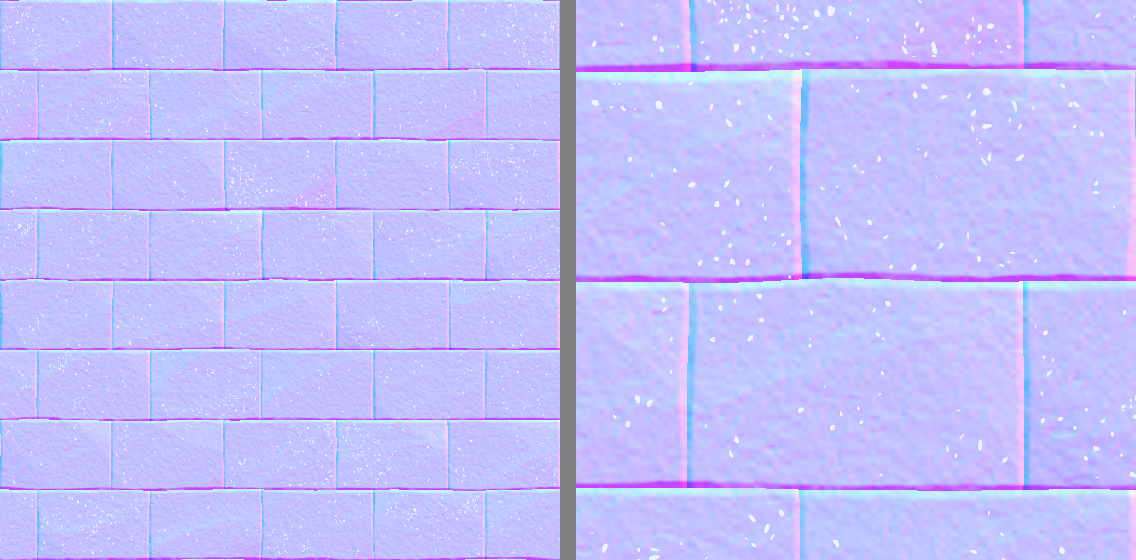
Left, the full canvas; right, a detail of the centre.
Give the GLSL for this texture map, as a Shadertoy shader.

```glsl
// Tangent-space normal map of a chiselled brick wall, five bricks by eight courses.

const vec2 BRICKS = vec2(5.0, 8.0);
const vec2 BRICK_SIZE = 1.0 / BRICKS;
const float COURSE_SHIFT = 1.0 / 3.0;
const float HALF_JOINT = 0.0015;
const vec2 BASE_TILT = vec2(0.11, 0.06);
const vec3 SPECK_COLOR = vec3(0.95, 0.98, 1.0);

float hash(vec2 p) {
    vec3 q = fract(p.xyx * 0.1031);
    q += dot(q, q.yzx + 33.33);
    return fract((q.x + q.y) * q.z);
}

// Value noise that wraps after one unit of canvas.
float noise(vec2 uv, float cells) {
    vec2 p = uv * cells;
    vec2 i = floor(p), f = fract(p);
    f = f * f * (3.0 - 2.0 * f);
    vec2 a = mod(i, cells), b = mod(i + 1.0, cells);
    return mix(mix(hash(a), hash(vec2(b.x, a.y)), f.x),
               mix(hash(vec2(a.x, b.y)), hash(b), f.x), f.y);
}

// Two independent noise values around zero.
vec2 noisePair(vec2 uv, float cells) {
    return vec2(noise(uv, cells), noise(uv + 0.43, cells)) - 0.5;
}

// Returns the brick id in xy and the offset from the brick centre in zw.
vec4 brickCell(vec2 uv) {
    vec2 g = uv * BRICKS;
    float course = floor(g.y);
    g.x -= COURSE_SHIFT * (1.0 - mod(course, 2.0));
    vec2 id = vec2(mod(floor(g.x), BRICKS.x), mod(course, BRICKS.y));
    return vec4(id, (fract(g) - 0.5) * BRICK_SIZE);
}

// Rough stone grain with a few shallow pits.
float grainHeight(vec2 uv) {
    float rough = 0.45 * noise(uv, 120.0) + 0.4 * noise(uv + 0.61, 190.0) + 0.3 * noise(uv, 290.0);
    float pits = smoothstep(0.82, 1.0, noise(uv + 0.37, 100.0));
    return rough - 0.4 * pits;
}

vec2 grainTilt(vec2 uv) {
    float e = 0.0015;
    float h = grainHeight(uv);
    return h - vec2(grainHeight(uv + vec2(e, 0.0)), grainHeight(uv + vec2(0.0, e)));
}

// Tilt of the rounded rim, leaning outwards on every side.
vec2 rimTilt(vec2 p, vec2 halfSize, float wear) {
    vec2 inset = halfSize - abs(p);
    vec2 width = vec2(0.0040, p.y > 0.0 ? 0.0054 : 0.0038);
    vec2 strength = vec2(0.75, p.y > 0.0 ? 0.66 : 1.05);
    vec2 rim = 1.0 - smoothstep(0.1 * width, width, inset);
    return sign(p) * rim * strength * wear;
}

// Soft slanted chisel strokes, then chips that lean towards a corner.
vec2 facetTilt(vec2 p, vec2 id, vec2 halfSize, float px) {
    vec2 tilt = vec2(0.0);
    for (int i = 0; i < 5; i++) {
        bool stroke = i < 2;
        vec2 seed = id + vec2(17.0, 31.0) * float(i + 1);
        float angle = stroke ? 1.95 + 0.4 * (hash(seed) - 0.5) : mix(0.55, 1.25, hash(seed));
        vec2 dir = vec2(cos(angle), sin(angle));
        vec2 corner = step(0.5, vec2(hash(seed + 2.3), hash(seed + 4.9))) * 2.0 - 1.0;
        if (!stroke) dir *= corner;
        float along = dot(p, vec2(-dir.y, dir.x));
        float bend = 5.0 * (hash(seed + 3.7) - 0.5);
        float reach = dot(abs(dir), halfSize);
        float start = reach * mix(stroke ? -0.5 : 0.35, stroke ? 0.6 : 0.9, hash(seed + 7.1));
        float depth = dot(p, dir) + bend * along * along - start;
        float cut = smoothstep(-px, px + 0.001, depth);
        float fade = stroke ? exp(-max(depth, 0.0) / 0.018) : 1.0;
        tilt += dir * cut * fade * mix(0.04, 0.12, hash(seed + 5.9));
    }
    return tilt;
}

// Probability of a bright speck, gathered on one side of each brick.
float speckDensity(vec2 uv, vec2 p, vec2 id, vec2 halfSize) {
    float angle = 6.2832 * hash(id + 61.3);
    float side = dot(p, vec2(cos(angle), sin(angle)));
    float patchy = smoothstep(0.3, 0.85, 0.4 * noise(uv, 24.0) + 0.6 * noise(uv, 70.0));
    float amount = mix(0.1, 0.45, pow(hash(id + 83.9), 2.0));
    vec2 inset = halfSize - abs(p);
    float inside = smoothstep(0.003, 0.008, min(inset.x, inset.y));
    return inside * amount * patchy * mix(0.35, 1.0, smoothstep(-0.02, 0.03, side));
}

// Small ragged flecks, one candidate in each cell of a warped grid.
float speckMask(vec2 uv, float density, float px) {
    float cells = 220.0;
    vec2 g = (uv + 0.007 * noisePair(uv, 80.0)) * cells;
    vec2 cell = mod(floor(g), cells);
    vec2 centre = 0.25 + 0.5 * vec2(hash(cell + 11.7), hash(cell + 27.1));
    vec2 d = fract(g) - centre;
    d.x += 1.2 * (hash(cell + 35.9) - 0.5) * d.y;
    float radius = mix(0.16, 0.44, hash(cell + 43.3));
    float soft = max(cells * px, 0.1);
    float shape = 1.0 - smoothstep(radius - 0.5 * soft, radius + 0.5 * soft, length(d * vec2(1.2, 0.85)));
    return shape * step(hash(cell + 5.3), density);
}

void mainImage(out vec4 fragColor, in vec2 fragCoord) {
    float px = 1.0 / iResolution.y;
    vec2 uv = fragCoord * px;
    vec2 wobble = noisePair(uv, 18.0) + 0.5 * noisePair(uv + 0.27, 90.0);

    // Bricks with an uneven outline
    vec4 brick = brickCell(uv + 0.0035 * noisePair(uv + 0.15, 14.0));
    vec2 id = brick.xy, p = brick.zw;
    vec2 halfSize = 0.5 * BRICK_SIZE - HALF_JOINT;
    vec2 edge = halfSize + 0.0026 * wobble;

    // Sum of surface slopes
    float wear = mix(0.55, 1.2, noise(uv + 0.19, 70.0));
    vec2 tilt = BASE_TILT + facetTilt(p + 0.004 * wobble, id, halfSize, px);
    tilt += 0.85 * grainTilt(uv) + rimTilt(p, edge, wear);
    tilt = clamp(tilt, -0.88, 0.88);

    // Encode as a gamma-lifted normal
    vec3 normal = vec3(tilt, 1.0 - 0.12 * dot(tilt, tilt));
    vec3 color = pow(0.5 + 0.5 * normal, vec3(1.0 / 2.2));

    float specks = speckMask(uv, speckDensity(uv, p, id, halfSize), px);
    color = mix(color, SPECK_COLOR, 0.9 * specks);
    fragColor = vec4(color, 1.0);
}
```
